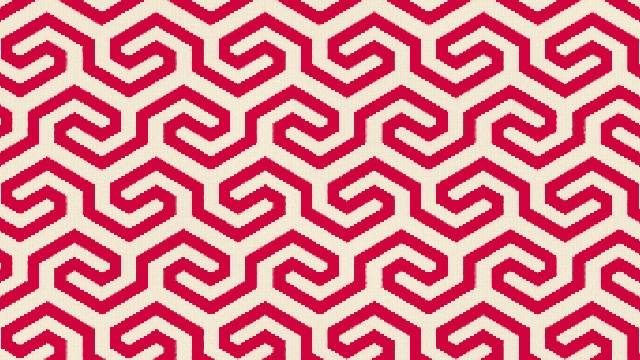
Reproduce this pattern procedurally as a Shadertoy shader.

```glsl
// Woven crimson bands on cream: each band meanders through S-shaped hooks.
// Half a hook is a short path, turned about its centre, repeated along the row,
// and mirrored on alternate rows. A hexagonal metric gives mitred corners.

const float PERIOD = 8.0;              // hook spacing, in lattice units
const float TAN30 = 0.57735;
const float ROW_PITCH = 9.0 * TAN30;
const float HALF_WIDTH = 0.433;
const vec2 UNIT = vec2(0.03785, 0.03864);    // lattice unit per canvas height
const vec2 CENTRE = vec2(-0.1898, -0.0546);  // one hook centre
const vec2 STITCHES = vec2(96.0, 164.0);     // threads per canvas height

const vec3 CREAM = vec3(0.945, 0.912, 0.832);
const vec3 BLUSH = vec3(0.975, 0.872, 0.825);
const vec3 CRIMSON = vec3(0.812, 0.010, 0.238);
const vec3 WINE = vec3(0.725, 0.065, 0.245);

// Half a hook from its centre to the middle of the connector
const vec2 PATH[7] = vec2[7](
    vec2(0.0, 0.0), vec2(1.0, 1.0), vec2(2.0, 0.0), vec2(2.0, -1.5),
    vec2(-1.0, -4.5), vec2(-4.0, -1.5), vec2(-4.0, 0.0));

vec2 hashGradient(vec2 cell) {
    vec2 h = vec2(dot(cell, vec2(127.1, 311.7)), dot(cell, vec2(269.5, 183.3)));
    return 2.0 * fract(sin(h) * 43758.5) - 1.0;
}

float gradientNoise(vec2 p) {
    vec2 i = floor(p), f = fract(p);
    vec2 u = f * f * (3.0 - 2.0 * f);
    vec2 e = vec2(0.0, 1.0);
    float a = dot(hashGradient(i), f);
    float b = dot(hashGradient(i + e.yx), f - e.yx);
    float c = dot(hashGradient(i + e.xy), f - e.xy);
    float d = dot(hashGradient(i + e.yy), f - e.yy);
    return mix(mix(a, b, u.x), mix(c, d, u.x), u.y);
}

float hexNorm(vec2 v) {
    v = abs(v);
    return max(v.x, 0.5 * v.x + 0.8660254 * v.y);
}

// Distance to a segment that repeats along x
float repeatedSegment(vec2 p, vec2 a, vec2 b) {
    vec2 v = p - 0.5 * (a + b);
    vec2 halfSpan = 0.5 * (b - a);
    v.x -= PERIOD * round(v.x / PERIOD);
    float t = clamp(dot(v, halfSpan) / dot(halfSpan, halfSpan), -1.0, 1.0);
    return hexNorm(v - t * halfSpan);
}

float meanderRow(vec2 p) {
    vec2 shear = vec2(1.0, TAN30);
    float d = 100.0;
    for (int i = 0; i < 6; i++) {
        vec2 a = PATH[i] * shear, b = PATH[i + 1] * shear;
        d = min(d, min(repeatedSegment(p, a, b), repeatedSegment(-p, a, b)));
    }
    return d;
}

// Signed distance to the bands, in canvas heights
float bands(vec2 p) {
    vec2 q = (p - CENTRE) / UNIT;
    float nearest = round(q.y / ROW_PITCH);
    float d = 100.0;
    for (int i = -1; i <= 1; i++) {
        float row = nearest + float(i);
        float odd = mod(row, 2.0);
        vec2 local = q - vec2(4.0 * odd, row * ROW_PITCH);
        local.x *= 1.0 - 2.0 * odd;
        d = min(d, meanderRow(local));
    }
    return (d - HALF_WIDTH) * UNIT.x;
}

// Snaps to stitch centres, with steps softened over one pixel
vec2 snapToStitch(vec2 p, float pixel) {
    vec2 s = p * STITCHES - 0.5;
    vec2 soft = min(0.5 * pixel * STITCHES, vec2(0.5));
    return (floor(s) + smoothstep(0.5 - soft, 0.5 + soft, fract(s)) + 0.5) / STITCHES;
}

void mainImage(out vec4 fragColor, in vec2 fragCoord) {
    float pixel = 1.0 / iResolution.y;
    vec2 p = (fragCoord - 0.5 * iResolution.xy) * pixel;

    // Stepped, slightly frayed edges
    vec2 stitched = mix(p, snapToStitch(p, pixel), 0.75);
    float wear = 0.5 + smoothstep(-0.1, 0.4, gradientNoise(p * 5.0 + 3.7));
    float d = bands(stitched) + 0.0016 * wear * gradientNoise(p * 110.0);

    // Dye: blush beside the bands, wine along their rims
    vec3 ground = mix(BLUSH, CREAM, smoothstep(0.005, 0.009, d));
    vec3 band = mix(CRIMSON, WINE, smoothstep(-0.0055, -0.002, d));
    float edge = max(0.0014, 0.6 * pixel);
    float ink = 1.0 - smoothstep(-edge, edge, d);
    vec3 colour = mix(ground, band, ink);

    // Thread relief and faint uneven tone
    vec2 thread = cos(6.28318 * p * STITCHES);
    float relief = 0.008 * (thread.x + thread.y) + 0.035 * gradientNoise(p * 140.0);
    float tone = 0.015 * gradientNoise(p * 3.0);
    colour *= 1.0 + relief + tone;

    fragColor = vec4(clamp(colour, 0.0, 1.0), 1.0);
}
```
